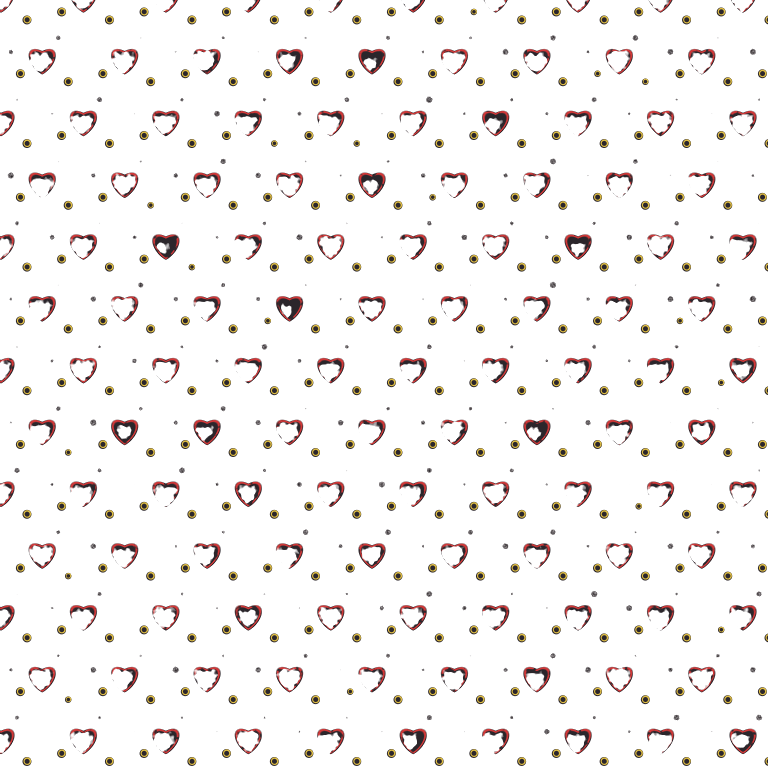
Give the GLSL for this pattern, as a three.js fragment shader.

```glsl
// Staggered rows of worn dark hearts with a red inline, gold ringed dots and grey specks.
// Each brick-grid cell holds one heart, two dots and two specks, shaped by distance
// functions; hashes and gradient noise vary the wear from cell to cell.

varying vec2 vUv;

// Lengths are in hundredths of the column pitch.
const float COLUMNS = 9.315;
const float PITCH = 100.0;
const float ROW_PITCH = 74.95;
const float ROW_START = 1.2;

const float HEART_RADIUS = 16.4;
const float INLINE_RADIUS = 14.4;
const float INLINE_HALF_WIDTH = 1.0;
const float HOLLOW_RADIUS = 13.2;
const vec2 HOLLOW_OFFSET = vec2(-2.2, -0.8);
const float WEAR_SCALE = 0.17;
const float WEAR_DEPTH = 4.0;

const vec2 DOT_LEFT = vec2(-26.5, -14.5);
const vec2 DOT_RIGHT = vec2(31.5, -24.2);
const float DOT_RADIUS = 5.4;
const float RING_RADIUS = 4.6;
const float CORE_RADIUS = 3.0;
const vec2 RING_OFFSET = vec2(0.4, 0.4);

const vec2 SPECK_LEFT = vec2(-38.0, 12.0);
const vec2 SPECK_RIGHT = vec2(19.5, 29.0);
const float SPECK_RADIUS = 3.7;

const vec3 PAPER = vec3(1.0);
const vec3 INK = vec3(0.17, 0.15, 0.17);
const vec3 RED = vec3(0.82, 0.22, 0.22);
const vec3 GOLD = vec3(0.88, 0.75, 0.27);
const vec3 GREY = vec3(0.40, 0.38, 0.39);

float hash(vec2 p) {
  return fract(sin(dot(p, vec2(127.1, 311.7))) * 43758.55);
}

vec2 gradient(vec2 cell) {
  float angle = 6.2832 * hash(cell);
  return vec2(cos(angle), sin(angle));
}

float gradientNoise(vec2 p) {
  vec2 i = floor(p);
  vec2 f = p - i;
  vec2 u = f * f * f * (f * (f * 6.0 - 15.0) + 10.0);
  vec2 e = vec2(0.0, 1.0);
  float low = mix(dot(gradient(i), f), dot(gradient(i + e.yx), f - e.yx), u.x);
  float high = mix(dot(gradient(i + e.xy), f - e.xy), dot(gradient(i + e.yy), f - e.yy), u.x);
  return mix(low, high, u.y);
}

// Approximate distance to a rounded heart; cleft deepens the notch and the point.
float heartDistance(vec2 p, float radius, float cleft) {
  float side = sqrt(p.x * p.x + 0.3);
  return (length(vec2(p.x, 1.15 * p.y - cleft * side)) - radius) / 1.2;
}

float coverage(float dist, float softness) {
  return clamp(0.5 - dist / softness, 0.0, 1.0);
}

vec3 drawHeart(vec3 color, vec2 p, vec2 id, float px) {
  p.y += 1.3;
  float wear = gradientNoise(p * WEAR_SCALE + id * 7.3);
  vec2 drift = vec2(hash(id + 3.1), hash(id + 5.7)) - 0.5;

  float body = coverage(heartDistance(p, HEART_RADIUS, 0.62), px);
  float line = abs(heartDistance(p, INLINE_RADIUS, 0.72)) - INLINE_HALF_WIDTH;
  vec3 ink = mix(INK, RED, coverage(line, px) * smoothstep(-0.5, -0.1, wear));

  // A few hearts stay nearly filled; most are rubbed open toward the lower left.
  float opening = HOLLOW_RADIUS - 7.0 * pow(hash(id + 9.4), 6.0);
  vec2 hollow = p - HOLLOW_OFFSET - 3.6 * drift;
  float rubbed = heartDistance(hollow, opening, 0.5) - WEAR_DEPTH * wear;
  return mix(color, ink, body * (1.0 - coverage(rubbed, px + 0.6)));
}

vec3 drawDot(vec3 color, vec2 p, vec2 id, float px) {
  float size = mix(0.72, 1.0, step(0.07, hash(id + 2.3)));
  color = mix(color, INK, coverage(length(p) - DOT_RADIUS * size, px));
  color = mix(color, GOLD, coverage(length(p - RING_OFFSET) - RING_RADIUS * size, px));
  return mix(color, INK, coverage(length(p - 0.5 * RING_OFFSET) - CORE_RADIUS * size, px));
}

vec3 drawSpeck(vec3 color, vec2 p, vec2 id, float px) {
  float radius = SPECK_RADIUS * hash(id + 4.9);
  float mottle = gradientNoise(p * 0.45 + id * 3.7);
  float alpha = coverage(length(p) - radius - mottle, px) * smoothstep(0.0, 1.5, radius);
  return mix(color, GREY + 0.4 * mottle, alpha);
}

void main() {
  float scale = COLUMNS * PITCH;
  float px = max(fwidth(vUv.y) * scale, 0.01);
  vec2 p = vec2(vUv.x, 1.0 - vUv.y) * scale;

  // Rows count down from the top edge; every other one shifts by half a pitch.
  float row = floor(p.y / ROW_PITCH + 0.5);
  float x = p.x - ROW_START - 0.5 * PITCH * mod(row, 2.0);
  float column = floor(x / PITCH + 0.5);
  vec2 id = vec2(column, row);
  vec2 local = vec2(x - column * PITCH, row * ROW_PITCH - p.y);

  vec3 color = drawHeart(PAPER, local, id, px);
  color = drawDot(color, local - DOT_LEFT, id, px);
  color = drawDot(color, local - DOT_RIGHT, id + 41.0, px);
  color = drawSpeck(color, local - SPECK_LEFT, id, px);
  color = drawSpeck(color, local - SPECK_RIGHT, id + 67.0, px);
  gl_FragColor = vec4(color, 1.0);
}
```
